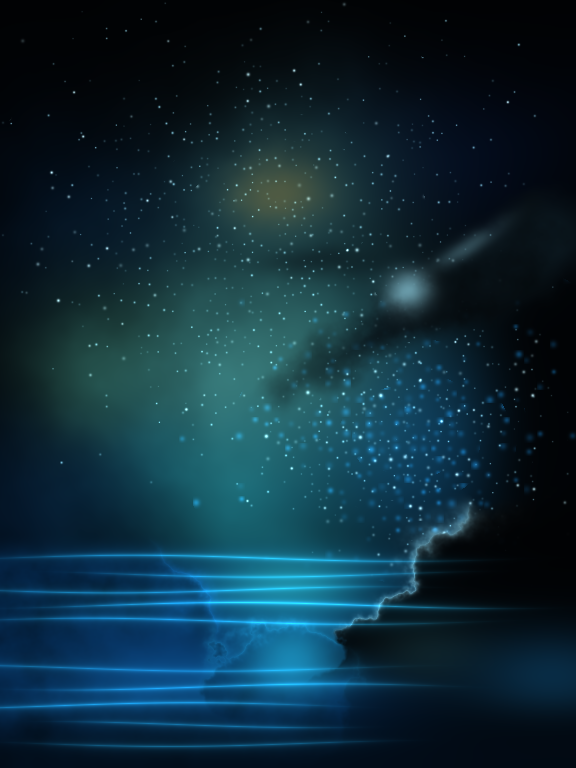
Give the GLSL for this background, as a WebGL 2 fragment shader.

```glsl
#version 300 es
precision highp float;
// Night sky over a luminous sea: soft elliptical glows form the nebula,
// noise-warped distance functions shape the clouds, jittered cells scatter
// the stars, and a loop of thin curved bands draws the light on the water.
uniform vec2 u_resolution;
out vec4 outColor;

const float ASPECT = .75;
const float HORIZON = .278;
const int STREAKS = 10;
const vec3 NIGHT = vec3(.004, .009, .016);
const vec3 NAVY = vec3(.012, .085, .17);
const vec3 INDIGO = vec3(.01, .045, .12);
const vec3 HALO = vec3(.12, .27, .30);
const vec3 GOLD = vec3(.35, .37, .25);
const vec3 TEAL = vec3(.22, .48, .48);
const vec3 DEEP_TEAL = vec3(.08, .37, .42);
const vec3 MOSS = vec3(.11, .23, .18);
const vec3 MIST = vec3(.04, .21, .33);
const vec3 SEA = vec3(.015, .15, .30);
const vec3 AZURE = vec3(.04, .27, .50);
const vec3 CYAN = vec3(.11, .58, .76);
const vec3 SMOKE = vec3(.03, .065, .085);
const vec3 MOONLIT = vec3(.45, .66, .72);

float hash(vec2 p) {
  vec3 q = fract(p.xyx * .1031);
  q += dot(q, q.yzx + 33.33);
  return fract((q.x + q.y) * q.z);
}

float noise(vec2 p) {
  vec2 i = floor(p), f = fract(p), e = vec2(1, 0);
  f *= f * (3. - 2. * f);
  return mix(mix(hash(i), hash(i + e), f.x),
             mix(hash(i + e.yx), hash(i + e.xx), f.x), f.y);
}

// Fractal noise centred on zero
float fbm(vec2 p) {
  float sum = -.5, amp = .5;
  for (int i = 0; i < 5; i++) {
    sum += amp * noise(p);
    p = mat2(1.6, 1.2, -1.2, 1.6) * p + 7.3;
    amp *= .5;
  }
  return sum;
}

// Smooth step whose edges may run either way
float ramp(float a, float b, float x) {
  x = clamp((x - a) / (b - a), 0., 1.);
  return x * x * (3. - 2. * x);
}

float glow(vec2 p, float x, float y, float rx, float ry) {
  vec2 d = (p - vec2(x, y)) / vec2(rx, ry);
  return exp(-dot(d, d));
}

// One jittered star per cell; density sets how many cells are lit
float stars(vec2 p, float scale, float radius, float density) {
  vec2 cell = floor(p * scale);
  vec2 spot = .2 + .6 * vec2(hash(cell + scale), hash(cell + 41.));
  float d = length(fract(p * scale) - spot) / scale;
  d /= radius * mix(.7, 1.3, hash(cell + 17.));
  float power = hash(cell + 83.);
  float lit = step(hash(cell + scale * 2.), density);
  return lit * exp(-d * d) * mix(.2, 1., power * power);
}

vec3 nebula(vec2 p, vec2 q) {
  vec3 c = NIGHT;
  c = mix(c, NAVY, .75 * glow(q, .15, .71, .17, .12));
  c = mix(c, INDIGO, .85 * glow(q, .58, .80, .18, .11));
  c = mix(c, NAVY, glow(q, .13, .36, .20, .12));
  c = mix(c, MOSS, .85 * glow(q, .17, .52, .11, .10));
  c = mix(c, HALO, .95 * glow(q, .37, .76, .15, .12));
  c = mix(c, MIST, glow(q, .52, .43, .17, .15));
  c = mix(c, DEEP_TEAL, .95 * glow(q, .32, .36, .14, .16));
  c = mix(c, TEAL, glow(q, .32, .535, .18, .13));
  c = mix(c, GOLD, .8 * glow(q, .365, .76, .06, .05));
  c = mix(c, SMOKE, .5 * glow(q, .41, .65, .08, .022));
  return mix(c, NIGHT, .9 * ramp(.58, .72, p.x) * ramp(.68, .55, p.y));
}

vec3 starlight(vec2 p) {
  float dust = glow(p, .35, .70, .23, .19);
  float cluster = glow(p, .53, .43, .15, .12);
  return stars(p, 90., .0012, .55 * dust + .6 * cluster) * MOONLIT
       + stars(p, 48., .0018, .35 * dust + .75 * cluster) * vec3(.75, .92, .95)
       + stars(p + .37, 58., .0038, cluster) * MIST * 1.3;
}

// Diagonal smoke bank with two moonlit crests
vec3 smokeBank(vec3 c, vec2 p, float billow) {
  vec2 along = vec2(.35, .20), w = p - vec2(.365, .49);
  float t = clamp(dot(w, along) / dot(along, along), 0., 1.);
  float d = length(w - along * t) - mix(.006, .06, t) + .09 * billow;
  float body = ramp(.025, -.025, d) * mix(.4, .95, ramp(0., .5, t));
  c = mix(c, SMOKE * (1. + 2. * billow), body);
  w = p + .04 * billow;
  c = mix(c, MOONLIT, .9 * glow(w, .528, .618, .027, .024));
  w.y -= .6 * (w.x - .61);
  return mix(c, MOONLIT, .38 * glow(w, .61, .68, .045, .014));
}

vec3 seaClouds(vec3 c, vec2 p, float billow) {
  float below = ramp(HORIZON + .03, HORIZON - .04, p.y);
  c = mix(c, SEA, .8 * below * ramp(.72, .35, p.x));
  c = mix(c, DEEP_TEAL * 1.2, glow(p, .375, .24, .10, .045));
  // Left bank, faintly lit along its edge
  float left = p.x - .27 + .9 * max(p.y - .22, 0.) + .08 * billow;
  c = mix(c, SEA * (.75 + billow), .8 * below * ramp(.012, -.012, left));
  c += AZURE * .5 * below * exp(-abs(left) * 130.) * ramp(.16, .20, p.y);
  c = mix(c, AZURE, .8 * glow(p, .22, .13, .16, .06));
  // Central mound with light inside
  float mound = length(p - vec2(.37, .09)) - .10 + .10 * billow;
  c = mix(c, SEA * (.9 + billow), .85 * ramp(.008, -.008, mound));
  c += CYAN * .35 * exp(-abs(mound) * 150.) * ramp(.08, .18, p.y);
  c = mix(c, CYAN, .85 * glow(p, .38, .145, .065, .05));
  // Right bank, dark with a pale rim
  float right = p.x - .455 - .87 * (p.y - .18) + .11 * billow;
  float top = ramp(.355, .315, p.y + .05 * billow);
  c = mix(c, NIGHT, .95 * top * ramp(.10, .17, p.y) * ramp(-.004, .012, right));
  float rim = exp(-abs(right - .004) / mix(.006, .018, ramp(.24, .33, p.y)));
  c += MOONLIT * .7 * top * ramp(.16, .20, p.y) * rim;
  c = mix(c, HALO * .6, .7 * glow(p, .56, .15, .08, .04));
  c = mix(c, MIST, .8 * glow(p, .72, .12, .12, .06));
  // Dim foot of the canvas
  return mix(c, NAVY * .5, .85 * ramp(.10, .01, p.y));
}

// Two groups of five bands, each tapering to its ends
vec3 streaks(vec2 p) {
  float sum = 0.;
  for (int i = 0; i < STREAKS; i++) {
    float k = float(i), row = mod(k, 5.), group = floor(k / 5.);
    float y = mix(.273 - .0205 * row, .13 - .0245 * row, group);
    float x = mix(.30, .24, group) + .07 * sin(k * 2.4);
    float span = mix(.27, .15, hash(vec2(k, 5)) * min(row, 1.));
    float d = abs(p.y - y - .004 * sin(p.x * 9. + k * 1.7));
    float taper = exp(-pow(abs(p.x - x) / span, 4.));
    sum += taper * (.7 * exp(-d * 600.) + .3 * exp(-d * 120.))
         * mix(.5, 1., hash(vec2(k, 9)));
  }
  return CYAN * sum;
}

void main() {
  vec2 p = gl_FragCoord.xy / u_resolution * vec2(ASPECT, 1);
  float drift = fbm(p * 5.), billow = fbm(p * 22.);
  vec2 q = p + .09 * vec2(drift, fbm(p * 5. + 19.));
  vec3 color = nebula(p, q) * (1. + .5 * drift);
  color += starlight(p) * ramp(.19, .30, p.y);
  color = smokeBank(color, p, .5 * (drift + billow));
  color = seaClouds(color, p, billow);
  outColor = vec4(clamp(color + streaks(p), 0., 1.), 1);
}
```
